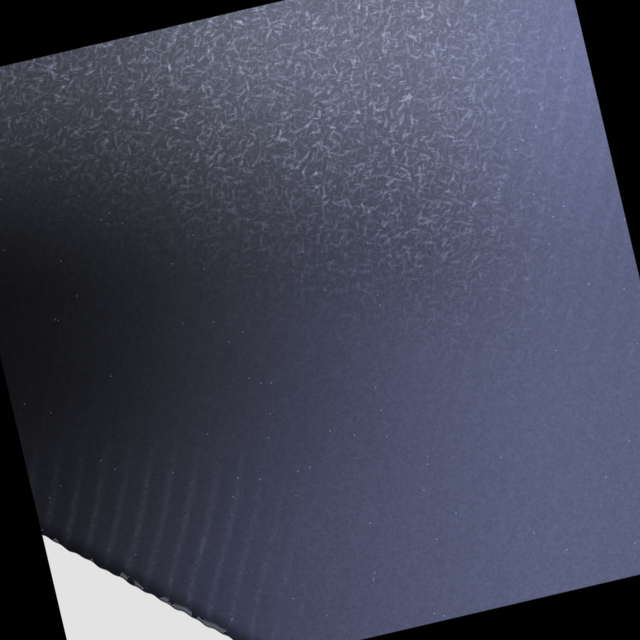
Reproduce this texture procedurally as a WebGL 1 fragment shader.

```glsl
precision highp float;
uniform vec2 u_resolution;

vec2 hash2(vec2 p) {
  vec3 q = fract(p.xyx * vec3(0.1031, 0.1030, 0.0973));
  q += dot(q, q.yzx + 33.33);
  return fract((q.xx + q.yz) * q.zy);
}

// Cellular noise: distance to the nearest scattered point, and its random value
vec2 cells(vec2 p) {
  vec2 id = floor(p), best = vec2(9.0, 0.0);
  for (int j = -1; j <= 1; j++)
    for (int i = -1; i <= 1; i++) {
      vec2 cell = id + vec2(float(i), float(j));
      float d = length(cell + hash2(cell) - p);
      if (d < best.x) best = vec2(d, hash2(cell + 71.0).x);
    }
  return best;
}

// Short, randomly turned fibres, one in each cell
float fibres(vec2 p) {
  vec2 id = floor(p);
  float sum = 0.0;
  for (int j = -1; j <= 1; j++)
    for (int i = -1; i <= 1; i++) {
      vec2 cell = id + vec2(float(i), float(j));
      vec2 rnd = hash2(cell + 19.0);
      vec2 offset = p - cell - hash2(cell);
      float angle = 0.7 + 2.6 * (rnd.x - 0.5);
      vec2 along = vec2(cos(angle), sin(angle));
      float d = length(offset - along * clamp(dot(offset, along), -0.45, 0.45));
      sum += rnd.y * smoothstep(0.32, 0.0, d);
    }
  return sum;
}

// Soft light across the paper: dark at the left, bright at the top and right
float paperLight(vec2 uv) {
  float glow = smoothstep(0.53, 0.97, uv.y) * mix(0.25, 0.08, smoothstep(0.3, 1.0, uv.x));
  float side = 0.31 * smoothstep(-0.08, 0.92, uv.x);
  float low = 0.05 * smoothstep(0.45, 0.1, uv.y) * (1.0 - smoothstep(0.3, 0.8, uv.x));
  return 0.065 + glow + side + low;
}

vec3 paper(vec2 uv) {
  float light = paperLight(uv);
  float worn = smoothstep(0.62, 0.98, uv.y + 0.35 * uv.x) * (1.0 - smoothstep(0.6, 0.95, uv.x));

  // Fibres gathered into loose clumps, over fine grain
  float clumps = 0.55 + 0.9 * (1.0 - cells(uv * 32.0).x);
  float fleece = 0.55 * fibres(uv * 85.0) + 0.45 * fibres(uv * 140.0 + 7.0);
  float grain = cells(uv * 230.0).y - 0.5;
  float shade = light + (fleece * clumps - 0.36) * (0.05 * light + 0.17 * worn);
  shade += grain * (0.006 + 0.055 * light);

  // Corrugated ribs, clearest at the lower left and upper right
  float ribPhase = (uv.x - 0.2 * uv.y) * 28.0 + 0.08 * sin(uv.y * 23.0);
  float rib = pow(0.5 + 0.5 * cos(6.2832 * ribPhase), 4.0) - 0.27;
  float lowerLeft = smoothstep(0.33, 0.2, uv.y) * (1.0 - smoothstep(0.3, 0.5, uv.x));
  float upperRight = smoothstep(0.55, 0.9, uv.x) * smoothstep(0.3, 0.9, uv.y);
  shade += rib * (0.004 + 0.05 * lowerLeft + 0.028 * upperRight) * (0.4 + fleece);

  // Sparse pale dust
  vec2 dust = cells(uv * 60.0 + 3.0);
  shade += 0.13 * step(0.965, dust.y) * smoothstep(0.14, 0.03, dust.x);

  float blue = smoothstep(0.25, 0.9, uv.x - 0.6 * uv.y + 0.5) * (1.0 - 0.6 * worn);
  vec3 tint = mix(vec3(1.0, 1.03, 1.19), vec3(0.97, 1.02, 1.34), blue);
  return max(shade, 0.0) * tint;
}

void main() {
  vec2 uv = gl_FragCoord.xy / u_resolution;
  float px = 1.0 / u_resolution.y;

  // Torn corner with a dark rim and a pale broken fringe
  float tear = (uv.y + 0.549 * uv.x - 0.2003) / 1.141;
  tear += 0.0016 * sin(uv.x * 190.0) * sin(uv.x * 73.0);
  vec3 color = paper(uv);
  color *= 1.0 - 0.45 * smoothstep(0.03, 0.0, tear);
  color += 0.22 * smoothstep(0.006, 0.0, abs(tear - 0.004)) * step(0.6, cells(uv * 90.0).y);
  color = mix(vec3(0.89), color, smoothstep(-px, px, tear));

  // Tilted square sheet on black
  vec2 sheet = vec2(dot(uv, vec2(0.974, 0.228)), dot(uv, vec2(-0.228, 0.974)));
  vec2 beyond = abs(sheet - vec2(0.602, 0.372)) - 0.5005;
  color *= 1.0 - smoothstep(-px, px, max(beyond.x, beyond.y));

  gl_FragColor = vec4(color, 1.0);
}
```
